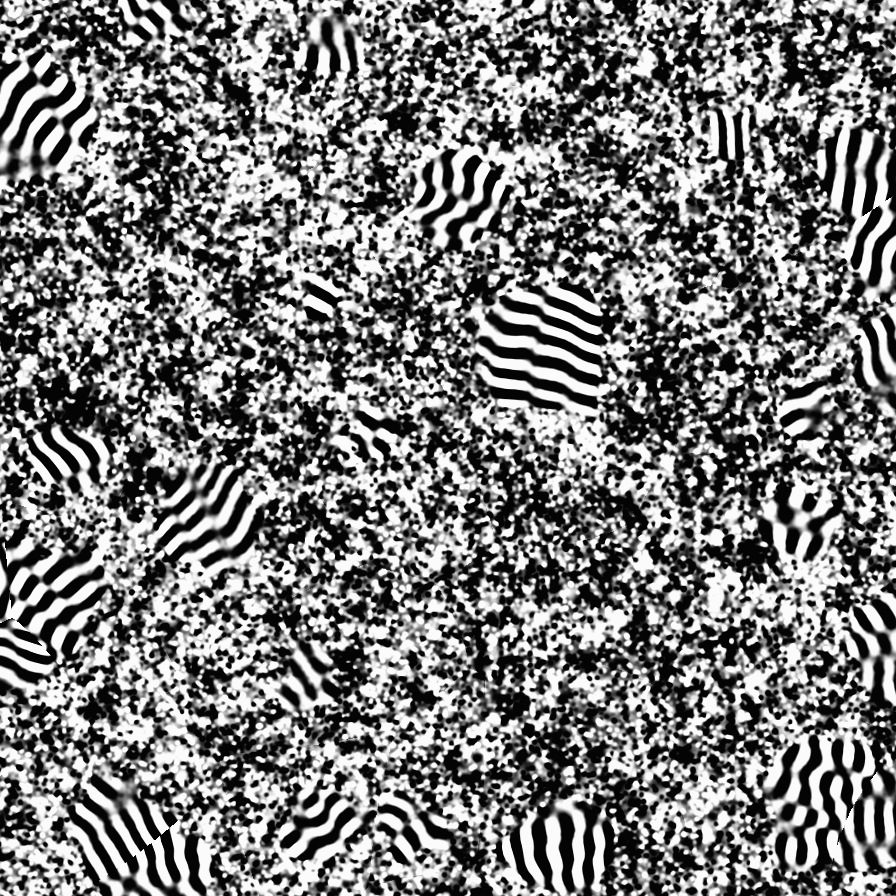
Give the GLSL for this texture, as a WebGL 1 fragment shader.

```glsl
precision highp float;
// Black and white speckle with scattered round patches of labyrinth stripes.

uniform vec2 u_resolution;

#define GRAIN_CELLS 190.0   // finest speckle cells across the canvas
#define PATCH_CELLS 6.5     // patch grid cells across the canvas
#define PATCH_CHANCE 0.46
#define PATCH_MIN 0.14      // patch radii, in patch cells
#define PATCH_MAX 0.50
#define STRIPE_COUNT 44.0   // stripe periods across the canvas
#define STRIPE_SPREAD 0.65  // radians of wave direction variation
#define STRIPE_GAIN 1.35
#define IMPRINT 0.12        // faint stripes left inside the speckle
#define EDGE 0.48           // softness of the black and white threshold
#define BIAS -0.025

const float TAU = 6.2831853;
const vec3 INK = vec3(0.015);
const vec3 PAPER = vec3(0.985);

vec3 hash3(vec2 p) {
  vec3 q = fract(p.xyx * vec3(0.1031, 0.1030, 0.0973));
  q += dot(q, q.yxz + 33.33);
  return fract((q.xxy + q.yzz) * q.zyx);
}

// Cellular noise: each cell drops one soft blob of random sign and strength.
float blobNoise(vec2 p, float salt) {
  vec2 cell = floor(p);
  float sum = 0.0;
  for (int y = -1; y <= 1; y++) {
    for (int x = -1; x <= 1; x++) {
      vec2 id = cell + vec2(float(x), float(y));
      vec3 rnd = hash3(id + salt);
      vec2 d = p - id - rnd.xy;
      float k = max(0.0, 1.0 - dot(d, d));
      sum += (rnd.z * 2.0 - 1.0) * k * k * k;
    }
  }
  return sum;
}

float speckle(vec2 p) {
  return blobNoise(p * GRAIN_CELLS, 17.0)
       + 0.60 * blobNoise(p * GRAIN_CELLS * 0.5, 251.0)
       + 0.38 * blobNoise(p * GRAIN_CELLS * 0.17, 613.0);
}

// Returns signed depth inside the nearest patch (canvas units) and its seed.
vec2 nearestPatch(vec2 p) {
  vec2 g = p * PATCH_CELLS;
  vec2 cell = floor(g);
  vec2 best = vec2(-1.0, 0.0);
  for (int y = -1; y <= 1; y++) {
    for (int x = -1; x <= 1; x++) {
      vec2 id = cell + vec2(float(x), float(y));
      vec3 rnd = hash3(id + 91.0);
      vec3 kind = hash3(id + 407.0);
      float radius = mix(PATCH_MIN, PATCH_MAX, kind.y);
      float depth = radius - length(g - id - rnd.xy);
      if (kind.x < PATCH_CHANCE && depth > best.x) {
        best = vec2(depth, kind.z);
      }
    }
  }
  return vec2(best.x / PATCH_CELLS, best.y);
}

// Layered sines of one wavelength; their beats fork and break the stripes.
float labyrinth(vec2 p, float seed) {
  float sum = 0.0;
  for (int i = 0; i < 5; i++) {
    vec3 rnd = hash3(vec2(float(i) * 7.0 + 3.0, floor(seed * 500.0)));
    float angle = seed * TAU + (rnd.x * 2.0 - 1.0) * STRIPE_SPREAD;
    float pitch = STRIPE_COUNT * mix(0.92, 1.08, rnd.y);
    vec2 dir = vec2(cos(angle), sin(angle));
    sum += sin(TAU * (pitch * dot(p, dir) + rnd.z));
  }
  return sum / sqrt(5.0);
}

void main() {
  vec2 p = gl_FragCoord.xy / min(u_resolution.x, u_resolution.y);

  // Ragged patch outline
  float ragged = 0.012 * blobNoise(p * 42.0, 131.0)
               + 0.016 * blobNoise(p * 17.0, 337.0);
  vec2 patchInfo = nearestPatch(p);
  float inside = smoothstep(-0.006, 0.008, patchInfo.x + ragged);

  // Slight bending and roughening of the stripes
  vec2 bend = vec2(blobNoise(p * 14.0, 53.0), blobNoise(p * 14.0, 719.0));
  float grain = speckle(p);
  float stripes = STRIPE_GAIN * labyrinth(p + 0.009 * bend, patchInfo.y);
  stripes += 0.16 * grain;

  // Blend the two fields, then cut them into ink and paper
  float field = mix(grain + IMPRINT * stripes, stripes, inside) + BIAS;
  float tone = smoothstep(-EDGE, EDGE, field);
  gl_FragColor = vec4(mix(INK, PAPER, tone), 1.0);
}
```
